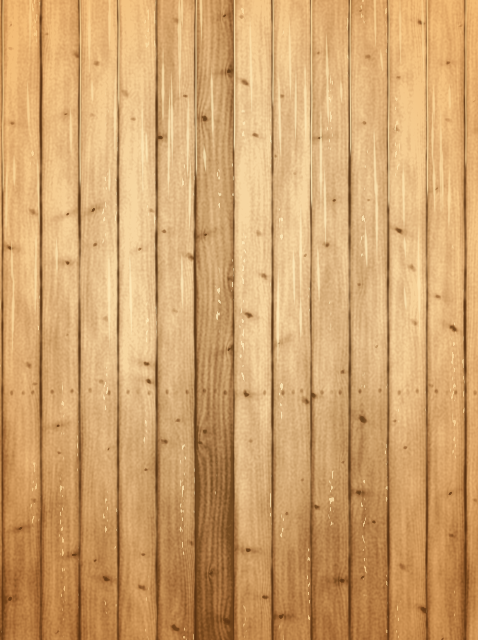
A WebGL 2 fragment shader for this texture:

```glsl
#version 300 es
precision highp float;
// Weathered wooden fence: twelve upright planks with slivers at both sides.
// Each plank gets its own warped grain, knots, nails, pale scratches and chips
// from hashes of its index; a warm vignette tints the whole.
uniform vec2 u_resolution;
out vec4 fragColor;

const float PITCH = 0.0807;      // plank width, canvas width = 1
const float FIRST_GAP = 0.005;
const float DARK_PLANK = 5.0;
const float NAIL_ROW = 0.388;    // share of canvas height
const vec3 GAP = vec3(0.36, 0.22, 0.09);
const vec3 UMBER = vec3(0.47, 0.31, 0.14);
const vec3 TAN = vec3(0.65, 0.46, 0.27);
const vec3 HONEY = vec3(0.78, 0.61, 0.40);
const vec3 PALE = vec3(0.88, 0.72, 0.52);
const vec3 CREAM = vec3(0.97, 0.84, 0.63);
const vec3 BARE = vec3(1.0, 0.92, 0.73);

vec2 hash2(vec2 p) {
  p = vec2(dot(p, vec2(127.1, 311.7)), dot(p, vec2(269.5, 183.3)));
  return fract(sin(p) * 43758.545);
}

// Gradient noise, roughly -0.7 to 0.7
float gnoise(vec2 p) {
  vec2 i = floor(p), f = fract(p), u = f * f * (3.0 - 2.0 * f);
  vec2 e = vec2(0.0, 1.0);
  float a = dot(hash2(i) * 2.0 - 1.0, f);
  float b = dot(hash2(i + e.yx) * 2.0 - 1.0, f - e.yx);
  float c = dot(hash2(i + e.xy) * 2.0 - 1.0, f - e.xy);
  float d = dot(hash2(i + e.yy) * 2.0 - 1.0, f - e.yy);
  return mix(mix(a, b, u.x), mix(c, d, u.x), u.y);
}

vec3 woodRamp(float t) {
  t = clamp(t, 0.0, 1.0) * 4.0;
  vec3 c = mix(UMBER, TAN, min(t, 1.0));
  c = mix(c, HONEY, clamp(t - 1.0, 0.0, 1.0));
  c = mix(c, PALE, clamp(t - 2.0, 0.0, 1.0));
  return mix(c, CREAM, clamp(t - 3.0, 0.0, 1.0));
}

// x: knot darkness, y: push on the grain around knots
vec2 knots(vec2 q, float id) {
  vec2 sum = vec2(0.0);
  for (float i = 0.0; i < 10.0; i++) {
    vec2 h = hash2(vec2(id + 3.0, i + 11.0)), k = hash2(vec2(i + 5.0, id + 31.0));
    vec2 d = q - vec2((0.08 + 0.84 * h.x) * PITCH, (i + h.y) * 0.14);
    d.y += (k.x - 0.5) * d.x;
    float r = mix(0.0025, 0.007, k.x * k.x);
    float dist = length(d * vec2(0.8, 1.0)) + 0.004 * gnoise(q * 150.0 + id);
    float smudge = exp(-dot(d * d, vec2(1200.0, 14000.0)));
    sum.x += smoothstep(r * 1.5, r * 0.2, dist) * mix(0.25, 0.65, k.y) + 0.3 * smudge * k.y * k.y;
    sum.y += exp(-dot(d * d, vec2(1.0, 0.2)) / (8.0 * r * r));
  }
  return sum;
}

// Annual rings: nested arches on most planks, slanting lines on the dark one
float rings(vec2 q, float id, float push, float straight) {
  float dx = q.x / PITCH - mix(0.3, 0.7, hash2(vec2(id, 4.0)).x);
  float warp = gnoise(vec2(dx * 1.6 + id * 7.3, q.y * 6.0));
  float arch = 5.0 * q.y + 14.0 * dx * dx + 2.2 * warp;
  float line = 7.0 * dx + 4.5 * gnoise(vec2(dx * 0.5 + id, q.y * 3.5)) + 1.2 * warp;
  return sin(6.2832 * (mix(arch, line, straight) + 1.2 * push));
}

// Long tapering pale scratches with ragged sides, most of them in the upper half
float scratches(vec2 q, float id, float aspect, float px) {
  float mask = 0.0, amount = hash2(vec2(id, 77.0)).x;
  for (float i = 0.0; i < 9.0; i++) {
    vec2 h = hash2(vec2(id + 13.0, i * 3.0 + 2.0)), k = hash2(vec2(i + 41.0, id));
    float along = (q.y - aspect * mix(0.45, 1.0, h.y)) / mix(0.02, 0.11, k.x);
    float x = (0.08 + 0.86 * h.x) * PITCH + 0.004 * (k.y - 0.5) * along;
    float w = 0.0024 * (1.0 - along * along) + 0.0025 * gnoise(vec2(i + id * 9.0, q.y * 45.0));
    float on = step(k.y, 0.25 + 0.7 * amount) * smoothstep(1.3, 0.9, abs(along));
    mask = max(mask, on * smoothstep(px, -px, abs(q.x - x) - w));
  }
  return mask;
}

// Speckled trail of flaked chips around a wandering line at the share c of the plank
float chips(vec2 q, float id, float c, float spread) {
  float x = PITCH * (c + 0.15 * gnoise(vec2(id * 5.0 + c, q.y * 4.0)));
  float band = exp(-pow((q.x - x) / spread, 2.0));
  float patchy = smoothstep(-0.05, 0.25, gnoise(vec2(id * 3.7 + c, q.y * 5.0 + id)));
  return smoothstep(0.12, 0.3, gnoise(vec2(q.x * 230.0 + id * 17.0, q.y * 80.0)) * band * patchy * 1.5);
}

float nails(vec2 q, float id, float rowY) {
  float mask = 0.0;
  for (float i = 0.0; i < 3.0; i++) {
    vec2 h = hash2(vec2(id + 61.0, i));
    vec2 d = q - vec2((0.23 + 0.26 * i + 0.06 * h.x) * PITCH, rowY + 0.006 * (h.y - 0.5));
    mask += smoothstep(0.0055, 0.001, length(d * vec2(1.0, 0.7))) * (i == 1.0 ? h.x * 0.7 : 0.8);
  }
  return mask;
}

void main() {
  vec2 uv = gl_FragCoord.xy / u_resolution;
  float aspect = u_resolution.y / u_resolution.x, px = 1.0 / u_resolution.x;
  vec2 p = vec2(uv.x, uv.y * aspect);
  float s = (p.x - FIRST_GAP) / PITCH, id = floor(s), f = fract(s);
  vec2 q = vec2(f * PITCH, p.y);
  float dark = 1.0 - step(0.5, abs(id - DARK_PLANK));

  // Tone: light falloff, plank variation, grain, fine tooth
  vec2 knot = knots(q, id), plank = hash2(vec2(id, 8.0));
  float tone = 0.86 - 0.44 * smoothstep(0.6, 0.0, uv.y) + 0.2 * (plank.x - 0.5) - 0.34 * dark;
  tone += rings(q, id, knot.y, dark) * mix(0.05, 0.12, dark) * (0.7 + gnoise(vec2(id * 4.0, p.y * 5.0)));
  tone += 0.2 * gnoise(vec2(q.x * 130.0 + id * 9.0, p.y * 6.0));
  tone += 0.32 * gnoise(vec2(f * 1.6 + id * 5.0, p.y * 4.0)) + 0.15 * gnoise(vec2(f * 4.0 + id * 7.0, p.y * 20.0));
  tone += 0.18 * gnoise(p * vec2(200.0, 170.0));
  tone -= 0.3 * smoothstep(0.16, 0.0, f) + 0.28 * smoothstep(0.8, 1.0, f) * plank.y;
  tone -= knot.x + 0.5 * nails(q, id, NAIL_ROW * aspect);
  vec3 col = woodRamp(tone);
  col = mix(col, GAP, 0.8 * clamp(-tone * 2.0, 0.0, 1.0));

  // Bare wood in scratches and chips
  float trail = mix(0.15, 0.85, hash2(vec2(id, 19.0)).y);
  float bare = max(chips(q, id, trail, 0.006), chips(q, id, 0.97, 0.003));
  col = mix(col, BARE, 0.8 * max(scratches(q, id, aspect, px), bare));

  // Ragged gaps that fade in and out, some letting light through near the top
  float gapId = floor(s + 0.5);
  float side = (s - gapId) * PITCH + 0.002 * gnoise(vec2(gapId * 5.3, p.y * 9.0));
  float wear = gnoise(vec2(gapId * 3.7, p.y * 7.0)) + 0.6 * gnoise(vec2(gapId * 9.1, p.y * 45.0));
  float halfWidth = 0.0007 + 0.0014 * hash2(vec2(gapId, 23.0)).x + 0.0012 * wear;
  float depth = clamp(0.8 + 0.8 * wear, 0.25, 1.0);
  vec2 g = hash2(vec2(gapId, 51.0));
  float glow = step(0.45, g.x) * smoothstep(0.0, 0.02, uv.y - mix(0.62, 0.85, g.y));
  col = mix(col, GAP, depth * smoothstep(1.3 * px, -px, abs(side) - halfWidth));
  col = mix(col, BARE, glow * smoothstep(px, -px, abs(side - 0.0015) - 0.0012));

  // Warm vignette
  vec2 c = (uv - vec2(0.5, 0.55)) * vec2(1.7, 1.8);
  float rim = smoothstep(0.4, 1.2, length(c));
  col *= mix(vec3(1.0), vec3(0.98, 0.87, 0.72), rim);
  fragColor = vec4(clamp(col, 0.0, 1.0), 1.0);
}
```
